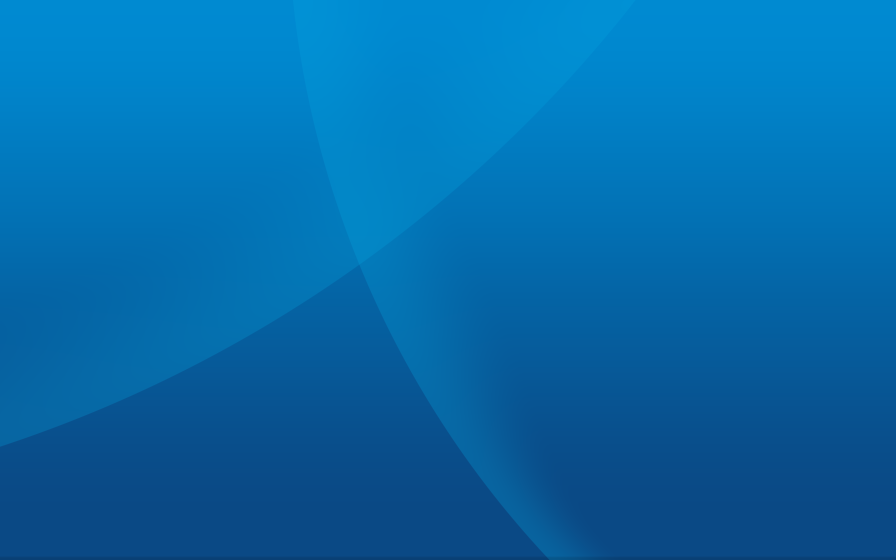
A Shadertoy shader for this background:

```glsl
// Linear-height backdrop: navy at the foot, bright blue at the head
vec3 backdrop(float y) {
    vec3 navy = vec3(0.04, 0.285, 0.52);
    vec3 azure = vec3(0.01, 0.42, 0.68);
    vec3 sky = vec3(0.0, 0.54, 0.82);
    vec3 color = mix(navy, azure, smoothstep(0.05, 0.65, y));
    return mix(color, sky, smoothstep(0.45, 1.0, y));
}

// Light inside a large disc: crisp at the rim, fading inward
float rimGlow(vec2 p, vec2 center, float radius, float fadeWidth) {
    float depth = radius - length(p - center);
    float edge = 0.7 / iResolution.y;
    float inside = smoothstep(-edge, edge, depth);
    return inside * (1.0 - smoothstep(0.0, fadeWidth, depth));
}

void mainImage(out vec4 fragColor, in vec2 fragCoord) {
    vec2 p = fragCoord / iResolution.y;
    vec3 color = backdrop(p.y);
    vec3 glowColor = vec3(0.01, 0.64, 0.87);

    // Broad sweep rising from the left side to the top
    float sweep = rimGlow(p, vec2(-0.745, 2.469), 2.386, 0.25);
    color = mix(color, glowColor, 0.27 * sweep);

    // Steep sweep falling from the top to the foot, narrower below
    float steepWidth = mix(0.1, 0.2, smoothstep(0.0, 0.5, p.y));
    float steep = rimGlow(p, vec2(2.230, 1.177), 1.716, steepWidth);
    color = mix(color, glowColor, 0.29 * steep);

    // Thin shade along the foot
    color *= 1.0 - 0.12 * (1.0 - smoothstep(0.003, 0.008, p.y));

    fragColor = vec4(color, 1.0);
}
```
